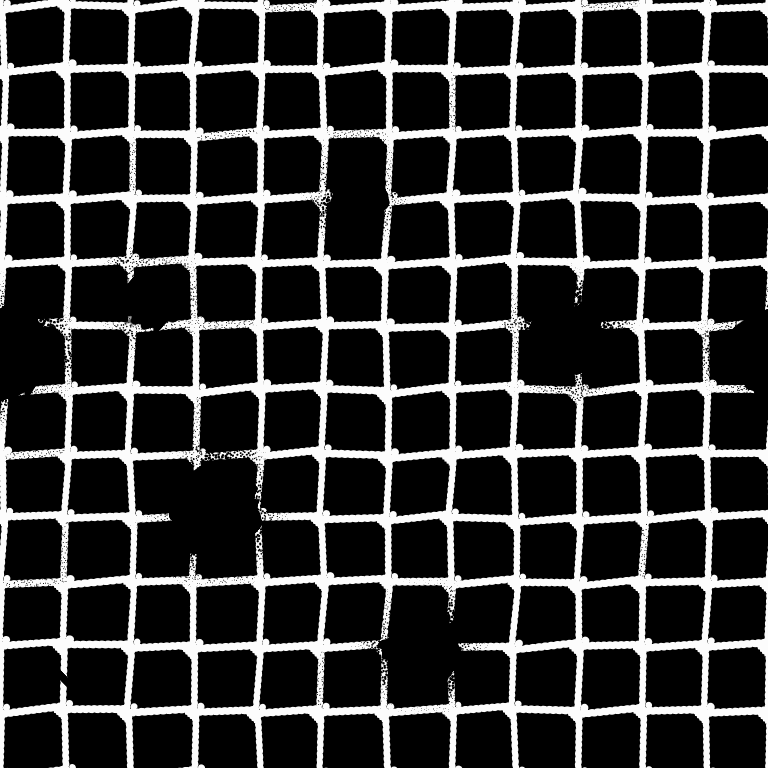
This pattern is drawn by a WebGL 2 fragment shader. Its source:

```glsl
#version 300 es
precision highp float;
// Worn white rope netting on black, knotted in a square mesh with torn holes.

#define REPEATS 12.0                // meshes across and down
#define HALF_WIDTH vec2(0.050, 0.058) // upright and level rope, in meshes
#define OFFSET vec2(0.045, -0.09)   // position of the first knot
#define TWISTS 11.0                 // strands of twist per mesh
#define TWIST_DEPTH 0.010
#define JITTER 0.10                 // wander of the knots
#define LEAN vec2(0.030, 0.055)     // tilt of each rope between knots
#define HOLES 6
#define FRAY 0.85                   // reach of the wear around a hole
#define GRIT 22.0                   // specks per mesh
#define ROPE_COLOR vec3(0.99)
#define GROUND_COLOR vec3(0.0)

const float PI = 3.14159;
const float TAU = 6.28318;

uniform vec2 u_resolution;
out vec4 outColor;

vec2 hash2(vec2 p) {
  vec3 a = fract(p.xyx * vec3(0.1031, 0.1030, 0.0973));
  a += dot(a, a.yzx + 33.33);
  return fract((a.xx + a.yz) * a.zy);
}

// Random pair for a mesh or knot, wrapping at the canvas edge
vec2 meshHash(vec2 id, float seed) {
  return hash2(mod(id, REPEATS) + seed);
}

// Knot wander, blended between the four nearest knots
vec2 wander(vec2 p) {
  vec2 id = floor(p), f = fract(p);
  vec2 low = mix(meshHash(id, 7.0), meshHash(id + vec2(1, 0), 7.0), f.x);
  vec2 high = mix(meshHash(id + vec2(0, 1), 7.0), meshHash(id + 1.0, 7.0), f.x);
  return (mix(low, high, f.y) - 0.5) * JITTER;
}

// Wrapping cellular noise: distance to the nearest speck
float cellular(vec2 p) {
  vec2 id = floor(p), f = fract(p);
  float nearest = 2.0;
  for (int y = -1; y <= 1; y++)
    for (int x = -1; x <= 1; x++) {
      vec2 cell = vec2(x, y);
      vec2 speck = cell + hash2(mod(id + cell, REPEATS * GRIT) + 19.0);
      nearest = min(nearest, length(speck - f));
    }
  return nearest;
}

// Signed distance to the torn holes, which climb the canvas in a zigzag
float holeDistance(vec2 p) {
  float nearest = REPEATS;
  for (int k = 0; k < HOLES; k++) {
    float i = float(k);
    float zigzag = 0.22 * i * cos(PI * i);
    vec2 center = vec2(6.6 - 3.25 * i, 1.9 + (2.6 - 0.26 * i) * i + zigzag);
    float radius = 0.60 + 0.15 * sin(i + 0.1);
    vec2 v = p - center;
    v -= REPEATS * round(v / REPEATS);
    nearest = min(nearest, length(v) - radius);
  }
  vec2 ripple = sin(TAU * (p * 2.0 + p.yx)) + 0.6 * sin(TAU * (p * 5.0 - p.yx * 3.0));
  return nearest + 0.03 * (ripple.x + ripple.y);
}

// Half width of a twisted rope, scalloped along its length
float ropeWidth(float halfWidth, float along, float across) {
  float strand = abs(sin(PI * (TWISTS * along + 5.0 * across)));
  return halfWidth + TWIST_DEPTH * (strand - 0.6);
}

// Lump above right of the crossing and gusset below left of it
float knotDistance(vec2 g, vec2 random) {
  float lump = length(g - vec2(0.09, 0.065)) - 0.050 - 0.015 * random.x;
  float bevel = (-g.x - g.y - 0.19 - 0.05 * random.y) * 0.707;
  bevel += 0.006 * sin(90.0 * (g.x - g.y));
  return min(lump, max(max(g.x, g.y), bevel));
}

// Speck threshold from nearness to a hole, plus a few stray worn ropes
float wearLevel(float hole, float random) {
  float near = smoothstep(FRAY, 0.0, hole) * mix(0.5, 1.0, random);
  return 0.9 * max(near, 0.5 * step(0.94, random)) - 0.3;
}

void main() {
  vec2 p = gl_FragCoord.xy / u_resolution * REPEATS;
  float pixel = REPEATS / min(u_resolution.x, u_resolution.y);

  // Mesh coordinates: knots at whole numbers
  vec2 q = p - OFFSET;
  q -= wander(q);
  vec2 f = fract(q), knot = round(q), g = q - knot;
  vec2 across = g - LEAN * (f.yx - 0.5);

  // Upright and level ropes
  float upright = abs(across.x) - ropeWidth(HALF_WIDTH.x, q.y, across.x);
  float level = abs(across.y) - ropeWidth(HALF_WIDTH.y, q.x, across.y);
  vec2 uprightHash = meshHash(vec2(knot.x, floor(q.y)), 41.0);
  vec2 levelHash = meshHash(vec2(floor(q.x), knot.y), 73.0);

  // Rare snapped upright
  float snap = 0.08 - abs(f.y - 0.45 + across.x);
  if (uprightHash.y > 0.985) upright = max(upright, snap);

  // Specks worn out of each part
  float hole = holeDistance(p);
  float speck = cellular(p * GRIT);
  upright = max(upright, (wearLevel(hole, uprightHash.x) - speck) / GRIT);
  level = max(level, (wearLevel(hole, levelHash.x) - speck) / GRIT);
  float lumps = knotDistance(g, meshHash(knot, 5.0));
  lumps = max(lumps, (wearLevel(hole, 0.5) - speck) / GRIT);

  // Join the parts and cut the holes
  float net = max(min(min(upright, level), lumps), -hole);
  float ink = clamp(0.5 - net / pixel, 0.0, 1.0);
  outColor = vec4(mix(GROUND_COLOR, ROPE_COLOR, ink), 1.0);
}
```
